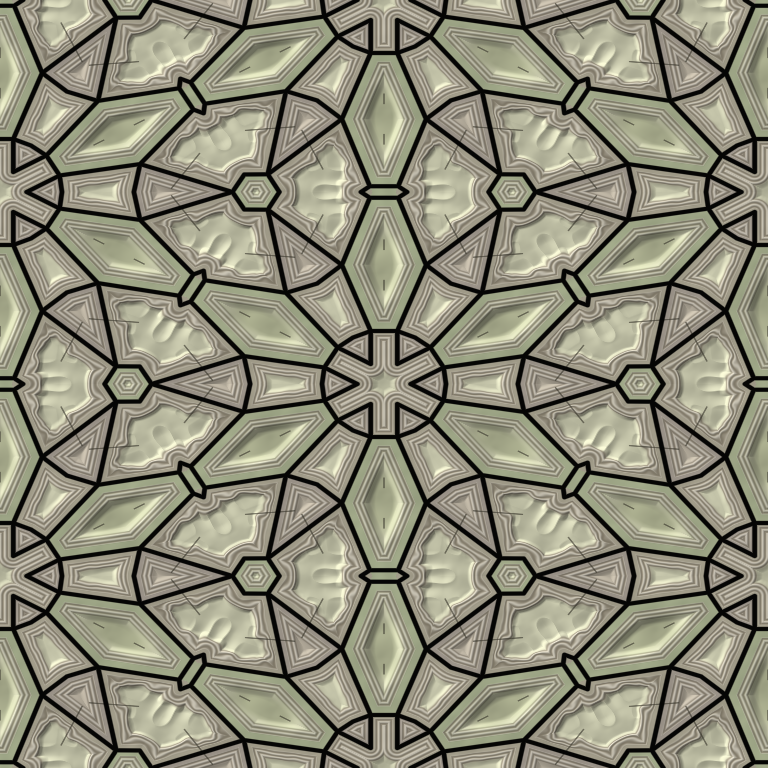
Write a three.js fragment shader that draws this pattern.

```glsl
// Carved stone rosette tiling: black leading around embossed, bevelled cells.
varying vec2 vUv;

// Leading joints in one mirror wedge: x runs along a petal axis, y across it
const vec2 PETAL_ROOT = vec2(0.138, 0.030);
const vec2 SHOULDER = vec2(0.310, 0.095);
const vec2 PETAL_END = vec2(0.485, 0.032);
const vec2 BRIDGE_TIP = vec2(0.500, 0.052);
const vec2 WEDGE_TIP = vec2(0.2615, 0.151);
const vec2 HUB_A = vec2(0.454, 0.262);
const vec2 HUB_B = vec2(0.500, 0.236);
const vec2 STAR_TIP = vec2(0.121, 0.070);
const vec2 STAR_NOTCH = vec2(0.052, 0.030);

const int HUB = 0;
const int STAR = 1;
const int PETAL = 2;
const int KITE = 3;
const int WEDGE = 4;
const int FAN = 5;

float hash(vec2 p) {
  vec3 h = fract(vec3(p.xyx) * 0.1031);
  h += dot(h, h.yzx + 33.33);
  return fract((h.x + h.y) * h.z);
}

float noise(vec2 p) {
  vec2 i = floor(p), f = fract(p);
  f = f * f * (3.0 - 2.0 * f);
  return mix(mix(hash(i), hash(i + vec2(1, 0)), f.x),
             mix(hash(i + vec2(0, 1)), hash(i + vec2(1, 1)), f.x), f.y);
}

float segment(vec2 p, vec2 a, vec2 b) {
  vec2 ab = b - a;
  return length(p - a - ab * clamp(dot(p - a, ab) / dot(ab, ab), 0.0, 1.0));
}

float side(vec2 p, vec2 a, vec2 b) {
  return (b.x - a.x) * (p.y - a.y) - (b.y - a.y) * (p.x - a.x);
}

// Hexagonal repeat, then twelvefold mirror into a single wedge
vec2 foldToWedge(vec2 q) {
  vec2 period = vec2(1.7320508, 1.0);
  vec2 a = mod(q + 0.5 * period, period) - 0.5 * period;
  vec2 b = mod(q, period) - 0.5 * period;
  vec2 c = abs(dot(a, a) < dot(b, b) ? a : b);
  vec2 mirror = vec2(0.8660254, -0.5);
  c -= 2.0 * max(dot(c, mirror), 0.0) * mirror;
  return vec2(c.y, abs(c.x));
}

float leading(vec2 w) {
  float d = segment(w, PETAL_ROOT, SHOULDER);
  d = min(d, segment(w, SHOULDER, PETAL_END));
  d = min(d, segment(w, PETAL_END, BRIDGE_TIP));
  d = min(d, segment(w, PETAL_END, vec2(PETAL_END.x, 0.0)));
  d = min(d, segment(w, PETAL_ROOT, vec2(PETAL_ROOT.x, 0.0)));
  d = min(d, segment(w, SHOULDER, WEDGE_TIP));
  d = min(d, segment(w, SHOULDER, HUB_A));
  d = min(d, segment(w, HUB_A, HUB_B));
  d = min(d, segment(w, PETAL_ROOT, STAR_TIP));
  return min(d, segment(w, PETAL_ROOT, STAR_NOTCH));
}

int cellKind(vec2 w) {
  if (side(w, HUB_A, HUB_B) > 0.0) return HUB;
  if (w.x < PETAL_ROOT.x && side(w, PETAL_ROOT, STAR_TIP) > 0.0) return STAR;
  if (side(w, PETAL_ROOT, SHOULDER) < 0.0 && side(w, SHOULDER, PETAL_END) < 0.0) return PETAL;
  if (side(w, SHOULDER, WEDGE_TIP) > 0.0) return KITE;
  return side(w, SHOULDER, HUB_A) > 0.0 ? WEDGE : FAN;
}

// Distance inward from the carved rim; the fans have a ragged one
float rimDepth(vec2 w, float d, int kind) {
  float start = kind == PETAL ? 0.021 : kind == STAR ? 0.008 : 0.013;
  float ragged = kind == FAN ? 0.022 : kind == KITE ? 0.010 : 0.0;
  return d - start + ragged * (noise(w * 38.0) - 0.5) * smoothstep(0.008, 0.03, d);
}

float rimMask(float r) {
  return smoothstep(0.0, 0.003, r) * (1.0 - smoothstep(0.024, 0.029, r));
}

float hollow(vec2 w) {
  return 1.0 - smoothstep(0.45, 1.1, length((w - vec2(0.31, 0.0)) / vec2(0.10, 0.042)));
}

// Height of terraces, sunken floors and creased facets
float relief(vec2 q) {
  vec2 w = foldToWedge(q);
  int kind = cellKind(w);
  float r = rimDepth(w, leading(w), kind);
  float h = 0.0008 * rimMask(r) * cos(r * 600.0) - 0.009 * smoothstep(0.02, 0.04, r);
  if (kind == PETAL) h -= 0.012 * hollow(w);
  if (kind == FAN) h -= 0.018 * abs(noise(w * 30.0 + 7.0) - 0.5) * smoothstep(0.02, 0.035, r);
  return h + 0.0015 * noise(w * 45.0);
}

void main() {
  vec2 q = (vUv - 0.5) * vec2(1.7320508, 2.0);
  vec2 w = foldToWedge(q);
  float d = leading(w);
  int kind = cellKind(w);
  float r = rimDepth(w, d, kind);

  // Stone tint, pale floor and thin brown grooves
  vec3 stone = vec3(0.61, 0.59, 0.52);
  if (kind == PETAL || kind == HUB) stone = vec3(0.60, 0.63, 0.51);
  if (kind == WEDGE || (kind == STAR && w.y > 0.03)) stone = vec3(0.59, 0.56, 0.52);
  vec3 floorTint = kind == WEDGE ? vec3(0.66, 0.63, 0.57) : vec3(0.73, 0.73, 0.63);
  vec3 color = mix(stone, floorTint, smoothstep(0.022, 0.032, r));
  vec3 groove = mix(vec3(0.45, 0.42, 0.36), vec3(0.77, 0.75, 0.70), 0.5 + 0.5 * cos(r * 600.0));
  color = mix(color, groove, 0.7 * rimMask(r));
  if (kind == PETAL) color = mix(color, vec3(0.60, 0.62, 0.49), 0.65 * hollow(w));
  color *= 0.93 + 0.14 * noise(w * 17.0);

  // Light from the upper left
  float slope = (relief(q + vec2(-0.0015, 0.0015)) - relief(q - vec2(-0.0015, 0.0015))) / 0.0042;
  color *= 1.0 - 0.38 * clamp(slope, -0.8, 1.0);

  // Hairline cracks, then the black leading
  float crack = segment(w, vec2(0.34, 0.185), vec2(0.44, 0.138));
  crack = min(crack, segment(vec2(abs(w.x - 0.31), w.y), vec2(0.04, 0.0), vec2(0.065, 0.0)));
  color = mix(vec3(0.22, 0.21, 0.17), color, 0.4 + 0.6 * smoothstep(0.0005, 0.003, crack));
  color = mix(vec3(0.02, 0.02, 0.015), color, smoothstep(0.0035, 0.0075, d));
  gl_FragColor = vec4(color, 1.0);
}
```
